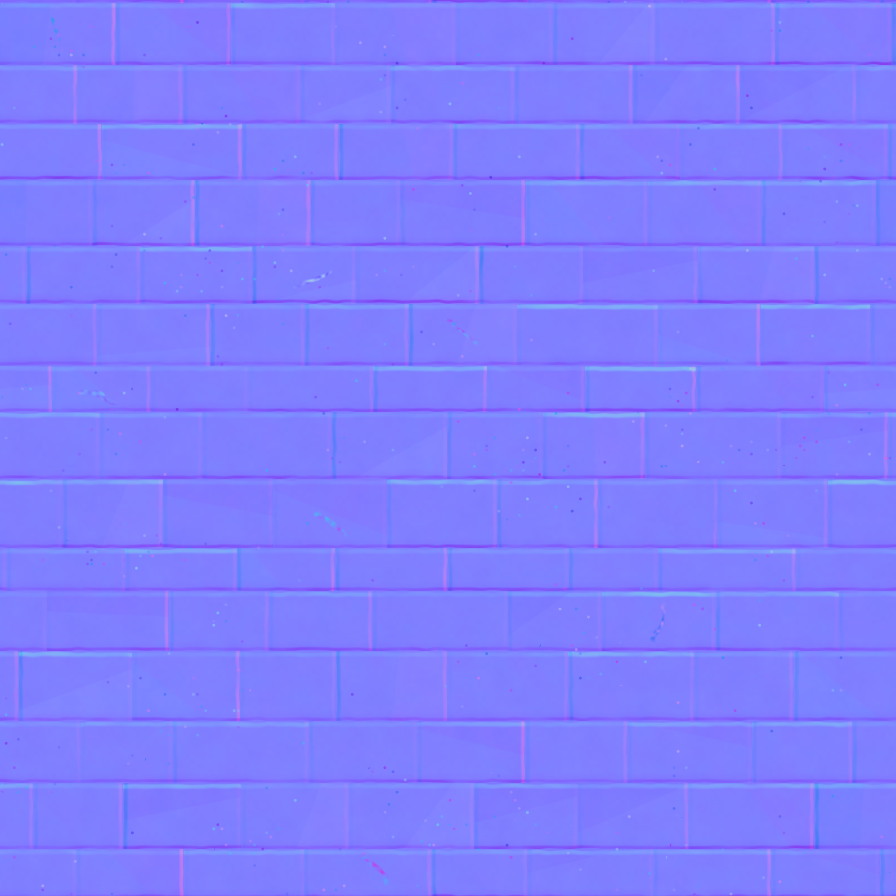
A Shadertoy shader for this texture map:

```glsl
const float BRICK_WIDTH = 12.5;

// Row tops, measured downward with the canvas 100 units high
const float rowEdge[16] = float[16](0.3, 7.3, 13.8, 20.1, 27.5, 33.9, 40.8, 46.0,
                                    53.5, 61.2, 66.0, 72.7, 80.5, 87.4, 94.8, 100.3);
const float rowShift[15] = float[15](-0.02, 0.58, 0.06, 0.69, 0.21, 0.74, 0.32, 0.89,
                                     0.49, 0.01, 0.46, 0.09, 0.61, 0.23, 0.74);

float hash(vec2 p) {
    vec3 q = fract(p.xyx * 0.1031);
    q += dot(q, q.yzx + 33.33);
    return fract((q.x + q.y) * q.z);
}

float noise(vec2 p) {
    vec2 i = floor(p), f = fract(p);
    f = f * f * (3.0 - 2.0 * f);
    return mix(mix(hash(i), hash(i + vec2(1, 0)), f.x),
               mix(hash(i + vec2(0, 1)), hash(i + vec2(1, 1)), f.x), f.y);
}

vec2 direction(float turn) {
    return vec2(cos(6.2832 * turn), sin(6.2832 * turn));
}

// Horizontal position of an unevenly spaced upright joint
float joint(float column, int row) {
    float jitter = hash(vec2(mod(column, 8.0), row) + 3.0) - 0.5;
    return BRICK_WIDTH * (column + rowShift[row] + 0.3 * jitter);
}

// Soft strip just inside a brick edge
float bevel(float d, float width) {
    return smoothstep(0.0, 0.3 * width, d) * (1.0 - smoothstep(0.5 * width, width, d));
}

vec2 edgeSlope(vec4 d, vec2 id, vec2 p) {
    vec4 s = vec4(hash(id + 20.0), hash(id + 40.0), hash(id + 60.0), hash(id + 80.0));
    float wear = 0.6 + 0.8 * noise(p * 0.45);
    float left = -bevel(d.x, 0.65) * (0.04 + 0.24 * s.x * s.x);
    float right = bevel(d.y, 0.6) * (0.06 + 0.32 * s.y * s.y * s.y);
    float top = bevel(d.z, 0.75) * (0.10 + 0.26 * s.z * s.z * s.z);
    float bottom = -bevel(d.w, 0.55) * (0.14 + 0.18 * s.w * s.w);
    bottom -= 0.05 * (1.0 - smoothstep(0.3, 1.3, d.w));
    return vec2(left + right, top + bottom) * wear;
}

// Shallow chiselled plane across some bricks
vec2 facetSlope(vec2 q, vec2 id) {
    vec2 dir = direction(hash(id + 100.0));
    float side = smoothstep(-0.12, 0.12, dot(q, dir) - 2.0 * hash(id + 120.0));
    return dir * side * 0.045 * step(0.55, hash(id + 140.0));
}

// Broken diagonal crack on a few bricks
vec2 crackSlope(vec2 q, vec2 id, vec2 p) {
    vec2 along = direction(hash(id + 160.0));
    vec2 across = vec2(-along.y, along.x);
    q -= 3.0 * (vec2(hash(id + 180.0), hash(id + 200.0)) - 0.5);
    float offset = dot(q, across) + 0.9 * (noise(p * 0.8) - 0.5);
    float mask = (1.0 - smoothstep(0.1, 0.35, abs(offset)))
               * (1.0 - smoothstep(1.8, 2.5, abs(dot(q, along))));
    return across * mask * 1.1 * (noise(p * 2.3) - 0.35) * step(0.93, hash(id + 220.0));
}

// Scattered pinhole pits, denser in patches
vec2 pitSlope(vec2 p) {
    vec2 cell = floor(p * 2.2);
    float chance = 0.004 + 0.05 * smoothstep(0.6, 0.95, noise(p * 0.16 + 7.0));
    float mask = 1.0 - smoothstep(0.2, 0.5, length(fract(p * 2.2) - 0.5));
    float depth = 0.12 + 0.3 * hash(cell + 29.0);
    return direction(hash(cell + 13.0)) * mask * depth * step(hash(cell), chance);
}

void mainImage(out vec4 fragColor, in vec2 fragCoord) {
    vec2 p = 100.0 * fragCoord / iResolution.xy;
    p.y = 100.0 - p.y;
    if (p.y < rowEdge[0]) p.y += 100.0;

    // Find the brick
    int row = 0;
    for (int i = 1; i < 15; i++) {
        if (p.y >= rowEdge[i]) row = i;
    }
    float column = floor(p.x / BRICK_WIDTH - rowShift[row]);
    if (p.x < joint(column, row)) column -= 1.0;
    else if (p.x >= joint(column + 1.0, row)) column += 1.0;
    vec2 id = vec2(mod(column, 8.0), row);
    vec2 low = vec2(joint(column, row), rowEdge[row]);
    vec2 high = vec2(joint(column + 1.0, row), rowEdge[row + 1]);

    // Distances to the left, right, top and bottom edges
    vec4 d = vec4(p.x - low.x, high.x - p.x, p.y - low.y, high.y - p.y);
    d += 0.16 * (noise(p * 0.8) - 0.5);

    // Add up the surface slopes
    vec2 q = p - 0.5 * (low + high);
    vec2 slope = edgeSlope(d, id, p) + facetSlope(q, id) + crackSlope(q, id, p) + pitSlope(p);
    slope += 0.035 * (vec2(noise(p * 0.5 + 31.0), noise(p * 0.5 + 67.0)) - 0.5);
    slope += 0.02 * (vec2(noise(p * 2.0 + 11.0), noise(p * 2.0 + 47.0)) - 0.5);

    // Encode the unit normal as colour
    vec3 normal = vec3(slope, sqrt(max(0.0, 1.0 - dot(slope, slope))));
    fragColor = vec4(0.5 + 0.5 * normal, 1.0);
}
```
